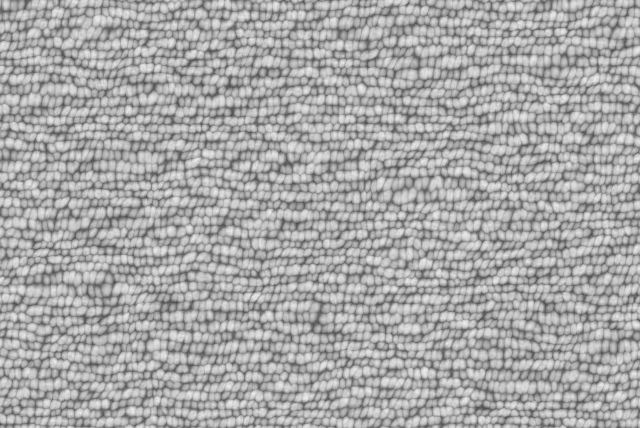
A WebGL 2 fragment shader for this texture:

```glsl
#version 300 es
precision highp float;

uniform vec2 u_resolution;
out vec4 outColor;

#define LOOPS vec2(90.0, 45.0)    // yarn loops across and down
#define CLUMP_LOOPS 8.5           // loops from one raised clump to the next
#define LOOP_SIZE vec2(0.55, 0.78) // radius of low and high loops
#define JITTER vec2(0.45, 0.28)
#define LEAN 0.22
#define GAP_GREY 0.37
#define CREST_GREY 0.82
#define CLUMP_TONE 0.05
#define LOOP_TONE 0.05
#define FIBRE_TONE 0.13
#define SEAM_SHARPNESS 12.0

float hash(vec2 p) {
    return fract(sin(dot(p, vec2(127.1, 311.7))) * 43758.5453);
}

float noise(vec2 p) {
    vec2 cell = floor(p);
    vec2 f = fract(p);
    f = f * f * (3.0 - 2.0 * f);
    float low = mix(hash(cell), hash(cell + vec2(1.0, 0.0)), f.x);
    float high = mix(hash(cell + vec2(0.0, 1.0)), hash(cell + 1.0), f.x);
    return mix(low, high, f.y);
}

// Pile height of a loop: clumps staggered row by row with random breaks
float pileHeight(vec2 id) {
    float phase = id.x / CLUMP_LOOPS + 0.5 * mod(id.y, 2.0);
    phase += 0.9 * noise(vec2(id.x * 0.09, id.y * 0.35));
    float wave = 0.5 + 0.5 * cos(6.2832 * phase);
    return clamp(0.75 * wave + 0.3 * hash(id + 31.0), 0.0, 1.0);
}

// Blends overlapping domes; returns height and tone of the top loop
vec2 loopPile(vec2 q) {
    float peak = 0.0;
    float weightSum = 0.0;
    float toneSum = 0.0;
    for (int j = -1; j <= 1; j++) {
        float row = floor(q.y) + float(j);
        float x = q.x - hash(vec2(row, 3.0));
        for (int i = -2; i <= 2; i++) {
            vec2 id = vec2(floor(x) + float(i), row);
            vec2 rnd = vec2(hash(id), hash(id + 57.0));
            vec2 d = vec2(x, q.y) - id - 0.5 - (rnd - 0.5) * JITTER;
            d.x -= d.y * (LEAN + 0.8 * (hash(id + 91.0) - 0.5));

            // Ellipsoid dome, higher and wider inside a clump
            float pile = pileHeight(id);
            float radius = mix(LOOP_SIZE.x, LOOP_SIZE.y, pile);
            vec2 e = d / (radius * vec2(1.08, 0.95));
            float height = (1.0 - dot(e, e)) * (0.7 + 0.4 * pile);
            peak = max(peak, height);

            // Tone: pile height, loop variation, light from above, fibres
            float fibre = noise(vec2(d.x * 5.0, d.y * 2.5) + id * 17.0) - 0.5;
            float tone = CLUMP_TONE * (pile - 0.5) + LOOP_TONE * (rnd.y - 0.5);
            tone += 0.08 * d.y + 0.5 * FIBRE_TONE * fibre;
            float weight = exp(SEAM_SHARPNESS * max(height, -1.0));
            weightSum += weight;
            toneSum += weight * tone;
        }
    }
    return vec2(peak, toneSum / weightSum);
}

void main() {
    vec2 uv = gl_FragCoord.xy / u_resolution;
    vec2 q = uv * LOOPS;

    // Uneven rows
    q.y += 0.9 * (noise(q * vec2(0.14, 0.3)) - 0.5);
    q.x += 0.8 * (noise(q * vec2(0.3, 0.4) + 40.0) - 0.5);

    vec2 pile = loopPile(q);
    float grey = mix(GAP_GREY, CREST_GREY, smoothstep(-0.2, 1.08, pile.x)) + pile.y;

    // Fine fuzz and faint broad wear
    float fuzz = noise(q * vec2(3.4, 3.5)) + noise(q * vec2(2.0, 5.0) + 80.0) - 1.0;
    grey += 0.5 * FIBRE_TONE * fuzz;
    grey += 0.03 * (noise(uv * vec2(6.0, 4.0) + 9.0) - 0.5);

    outColor = vec4(vec3(clamp(grey, 0.0, 1.0)), 1.0);
}
```
